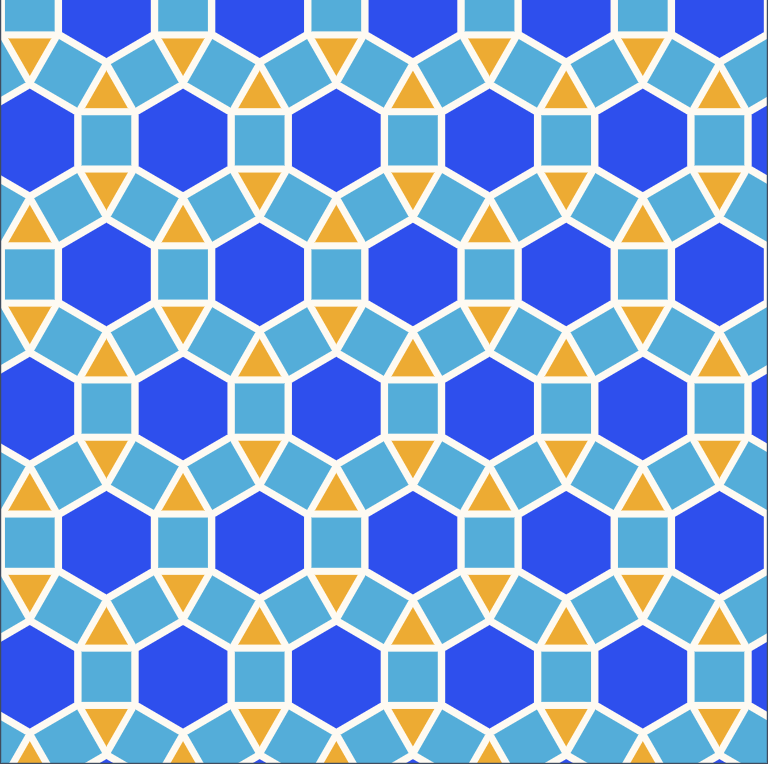
This pattern is drawn by a Shadertoy shader. Its source:

```glsl
// Tiling of blue hexagons, sky squares and amber triangles with cream grout and a thin dark frame.

const float SQRT3 = 1.7320508;

// Offset from the nearest hexagon centre; hexagons have unit sides.
vec2 nearestCentre(vec2 p) {
    vec2 period = (1.0 + SQRT3) * vec2(1.0, SQRT3);
    vec2 a = p - period * round(p / period);
    vec2 b = p - period * (floor(p / period) + 0.5);
    return dot(a, a) < dot(b, b) ? a : b;
}

// Fold the six-fold symmetry into a wedge from 0 to 30 degrees.
vec2 foldWedge(vec2 p) {
    p = abs(p);
    vec2 mirror = vec2(-0.5, 0.5 * SQRT3);
    p -= 2.0 * max(dot(p, mirror), 0.0) * mirror;
    return vec2(p.x, abs(p.y));
}

float coverage(float dist, float pixel) {
    return clamp(0.5 - dist / pixel, 0.0, 1.0);
}

void mainImage(out vec4 fragColor, in vec2 fragCoord) {
    vec2 uv = fragCoord / iResolution.x;
    float side = 0.07304;
    float pixel = 1.0 / (side * iResolution.x);

    // The tiling is stretched very slightly upwards.
    vec2 p = (uv - vec2(0.4379, 0.4628)) / (side * vec2(1.0, 1.0104));
    p = foldWedge(nearestCentre(p));

    // Signed distances to the inset tiles
    float hexagon = p.x - 0.5 * SQRT3 + 0.075;
    float square = max(0.5 * SQRT3 - p.x, p.y - 0.5) + 0.057;
    float triangle = 0.5 - p.y + 0.068;

    // Tiles over grout
    vec3 color = vec3(0.995, 0.98, 0.95);
    color = mix(color, vec3(0.18, 0.31, 0.93), coverage(hexagon, pixel));
    color = mix(color, vec3(0.33, 0.68, 0.85), coverage(square, pixel));
    color = mix(color, vec3(0.93, 0.67, 0.20), coverage(triangle, pixel));

    // Frame along the left, right and bottom edges
    float edge = min(min(uv.x, 1.0 - uv.x), uv.y);
    float frame = coverage((edge - 0.0016) / side, pixel);
    color = mix(color, vec3(0.25, 0.30, 0.37), frame);

    fragColor = vec4(color, 1.0);
}
```
